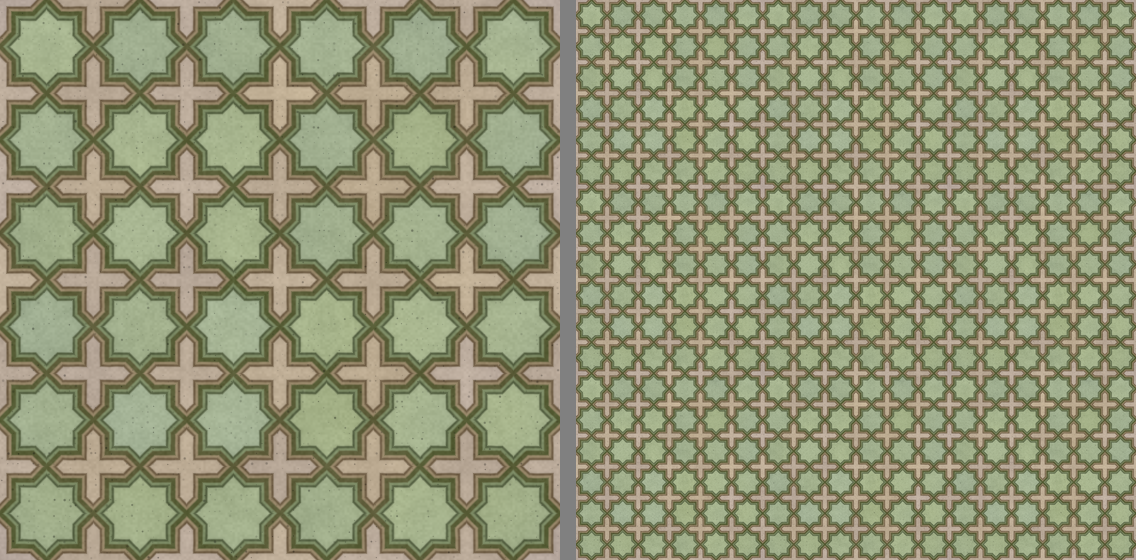
Left: one tile. Right: repeated 3 by 3.
Write a WebGL 2 fragment shader that draws this pattern.

```glsl
#version 300 es
precision highp float;

#define REPEATS 6.0
#define STAR_SIZE 0.35355
#define GROUT_HALF 0.024
#define LINE_OFFSET 0.064
#define LINE_HALF 0.0115
#define SOFTNESS 0.006
#define WOBBLE 0.005
#define TILE_VARIATION 0.035
#define MOTTLE 0.055
#define GRAIN 0.045
#define PIT_GRID 108.0
#define PIT_CHANCE 0.22

uniform vec2 u_resolution;
out vec4 outColor;

const vec3 STAR_GREEN = vec3(0.645, 0.700, 0.560);
const vec3 CROSS_SAND = vec3(0.745, 0.680, 0.595);
const vec3 GROUT_OLIVE = vec3(0.350, 0.360, 0.215);
const vec3 BAND_GREEN = vec3(0.530, 0.590, 0.430);
const vec3 BAND_TAN = vec3(0.640, 0.570, 0.445);
const vec3 LINE_GREEN = vec3(0.330, 0.375, 0.255);
const vec3 LINE_BROWN = vec3(0.430, 0.360, 0.265);

float hash(vec2 p) {
    return fract(sin(dot(p, vec2(127.1, 311.7))) * 43758.5453);
}

// Value noise that wraps after the given whole number of cells
float wrapNoise(vec2 uv, float cells) {
    vec2 p = uv * cells;
    vec2 i = floor(p);
    vec2 f = fract(p);
    f = f * f * (3.0 - 2.0 * f);
    vec2 a = mod(i, cells);
    vec2 b = mod(i + 1.0, cells);
    return mix(mix(hash(a), hash(vec2(b.x, a.y)), f.x),
               mix(hash(vec2(a.x, b.y)), hash(b), f.x), f.y);
}

float wrapFbm(vec2 uv, float cells) {
    float sum = 0.0;
    float weight = 0.5;
    for (int octave = 0; octave < 4; octave++) {
        sum += weight * wrapNoise(uv, cells);
        cells *= 2.0;
        weight *= 0.5;
    }
    return sum / 0.9375;
}

// Mitred offset from an eight-pointed star: a square joined with a diamond
float starOffset(vec2 p) {
    p = abs(p);
    return min(max(p.x, p.y), (p.x + p.y) * 0.70711) - STAR_SIZE;
}

float stripe(float d, float halfWidth, float blur) {
    return 1.0 - smoothstep(halfWidth - blur, halfWidth + blur, abs(d));
}

// Small round holes, each kept inside its own grid cell
float pits(vec2 uv, float blur) {
    vec2 p = uv * PIT_GRID;
    vec2 id = mod(floor(p), PIT_GRID);
    float present = step(hash(id + 17.0), PIT_CHANCE);
    vec2 center = 0.35 + 0.3 * vec2(hash(id + 31.0), hash(id + 53.0));
    float radius = mix(0.08, 0.24, pow(hash(id + 71.0), 3.0));
    float depth = mix(0.25, 1.0, pow(hash(id + 89.0), 4.0));
    float d = length(fract(p) - center);
    return present * depth * (1.0 - smoothstep(radius - blur, radius + blur, d));
}

void main() {
    vec2 uv = gl_FragCoord.xy / u_resolution;
    float pixel = 1.0 / min(u_resolution.x, u_resolution.y);
    vec2 p = uv * REPEATS;
    float blur = SOFTNESS + 0.6 * pixel * REPEATS;

    // Slightly uneven hand-made outlines
    vec2 wobble = vec2(wrapNoise(uv, 60.0), wrapNoise(uv + 0.5, 72.0)) - 0.5;
    float d = starOffset(fract(p) - 0.5 + WOBBLE * wobble);
    float outside = smoothstep(-blur, blur, d);

    // Glaze tone of each star and each cross
    vec2 starId = mod(floor(p), REPEATS);
    vec2 crossId = mod(floor(p + 0.5), REPEATS);
    vec2 tileId = d < 0.0 ? starId : crossId + 41.0;
    float tone = hash(tileId) - 0.5;
    float warmth = hash(tileId + 7.0) - 0.5 + wrapFbm(uv, 3.0) - 0.5;
    vec3 glaze = mix(STAR_GREEN, CROSS_SAND, outside);
    glaze += TILE_VARIATION * (tone + warmth * vec3(0.5, 0.3, -1.2));

    // Raised bands and the thin lines beside the fills
    vec3 band = mix(BAND_GREEN, BAND_TAN, outside);
    vec3 line = mix(LINE_GREEN, LINE_BROWN, outside);
    vec3 color = mix(glaze, band, stripe(d, LINE_OFFSET, blur));
    float fillEdge = abs(d) - LINE_OFFSET - LINE_HALF;
    color *= 1.0 - 0.07 * exp(-max(fillEdge, 0.0) * 60.0);
    color = mix(color, line, stripe(abs(d) - LINE_OFFSET, LINE_HALF, blur));

    // Broad olive joint, browner in patches
    vec3 joint = GROUT_OLIVE + vec3(0.05, 0.0, 0.03) * (wrapNoise(uv, 9.0) - 0.5);
    color = mix(color, joint, stripe(d, GROUT_HALF, blur));

    // Mottling, fine grain and pitted wear
    color += MOTTLE * (wrapFbm(uv, 24.0) - 0.5);
    color += GRAIN * (wrapNoise(uv, 230.0) - 0.5);
    float pitBlur = 0.07 + 0.5 * pixel * PIT_GRID;
    color *= 1.0 - 0.4 * pits(uv, pitBlur);

    outColor = vec4(clamp(color, 0.0, 1.0), 1.0);
}
```
